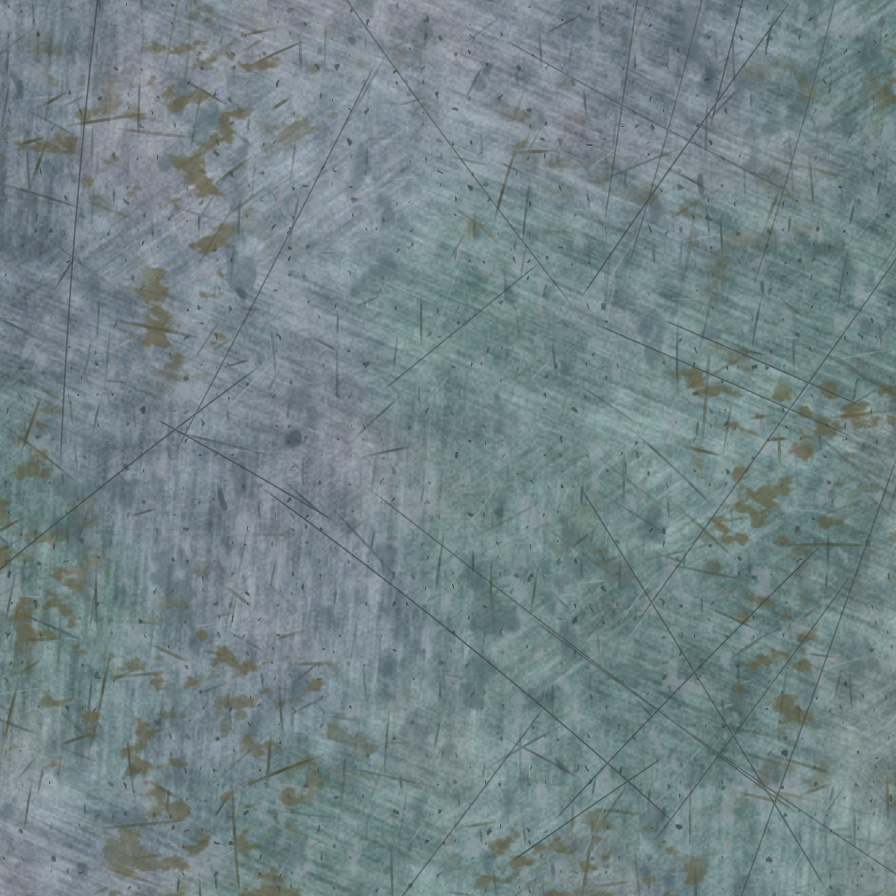
This texture is drawn by a WebGL 2 fragment shader. Its source:

```glsl
#version 300 es
precision highp float;

uniform vec2 u_resolution;
out vec4 fragColor;

vec3 hash3(vec2 cell, int seed) {
  uvec3 v = uvec3(ivec3(ivec2(cell), seed)) * 1664525u + 1013904223u;
  v.x += v.y * v.z; v.y += v.z * v.x; v.z += v.x * v.y;
  v ^= v >> 16u;
  v.x += v.y * v.z; v.y += v.z * v.x; v.z += v.x * v.y;
  return vec3(v >> 8u) / 16777216.0;
}

float noise(vec2 p, int seed) {
  vec2 i = floor(p), f = fract(p);
  f = f * f * (3.0 - 2.0 * f);
  return mix(mix(hash3(i, seed).x, hash3(i + vec2(1, 0), seed).x, f.x),
             mix(hash3(i + vec2(0, 1), seed).x, hash3(i + vec2(1, 1), seed).x, f.x), f.y);
}

float fbm(vec2 p, int seed) {
  float sum = 0.0, amp = 0.533;
  for (int i = 0; i < 4; i++) {
    sum += amp * noise(p, seed + i);
    p = mat2(0.8, 0.6, -0.6, 0.8) * p * 2.03;
    amp *= 0.5;
  }
  return sum;
}

// Noise stretched along one direction
float brushed(vec2 uv, float angle, vec2 freq, int seed) {
  vec2 dir = vec2(cos(angle), sin(angle));
  vec2 p = vec2(dot(uv, dir), dot(uv, vec2(-dir.y, dir.x)));
  return 0.6 * noise(p * freq, seed) + 0.4 * noise(p * freq * 2.1, seed + 1);
}

// Antialiased line coverage; faint when thinner than a pixel
float stroke(float dist, float width) {
  float px = 1.0 / u_resolution.y;
  return min(1.0, 2.0 * width / px) * (1.0 - smoothstep(max(0.0, width - 0.5 * px), width + px, dist));
}

// Short tapered scratches, at most one per cell
float scratches(vec2 uv, float cells, float angle, float spread, float width, float density, int seed) {
  vec2 p = uv * cells;
  float cover = 0.0;
  for (int i = 0; i < 9; i++) {
    vec2 cell = floor(p) + vec2(i % 3, i / 3) - 1.0;
    vec3 place = hash3(cell, seed), shape = hash3(cell, seed + 50);
    if (place.z > density) continue;
    float a = angle + spread * (shape.x - 0.5);
    vec2 dir = vec2(cos(a), sin(a)), d = p - cell - place.xy;
    float along = dot(d, dir), reach = mix(0.2, 0.95, shape.y * shape.y);
    float across = abs(dot(d, vec2(-dir.y, dir.x)) + 0.1 * (shape.z - 0.5) * along * along) / cells;
    float taper = 1.0 - smoothstep(0.3, 1.0, abs(along) / reach);
    cover = max(cover, stroke(across, width * (0.4 + 0.6 * taper)) * taper * (0.35 + 0.65 * shape.z));
  }
  return cover;
}

// Irregular soft-edged spots
float specks(vec2 uv, float cells, float radius, float density, int seed) {
  vec2 p = uv * cells + 0.35 * (vec2(noise(uv * cells * 3.0, seed), noise(uv * cells * 3.0, seed + 1)) - 0.5);
  vec3 place = hash3(floor(p), seed + 2), shape = hash3(floor(p), seed + 3);
  vec2 d = (fract(p) - 0.3 - 0.4 * place.xy) * mix(vec2(1.0), vec2(1.7, 0.8), shape.x);
  float r = radius * (0.4 + 0.6 * shape.y);
  return step(place.z, density) * (1.0 - smoothstep(0.4 * r, r + 0.5 * cells / u_resolution.y, length(d))) * (0.4 + 0.6 * shape.z);
}

// Long, gently bent hairlines across the sheet
float hairlines(vec2 uv) {
  float cover = 0.0;
  for (int i = 0; i < 24; i++) {
    vec3 place = hash3(vec2(i, 7), 900), shape = hash3(vec2(i, 8), 901);
    float a = place.z < 0.7 ? mix(0.6, 1.5, shape.x) : mix(-1.1, -0.3, shape.x);
    vec2 dir = vec2(cos(a), sin(a)), d = uv - place.xy;
    float along = dot(d, dir), reach = mix(0.1, 0.33, shape.y);
    float across = abs(dot(d, vec2(-dir.y, dir.x)) + 0.25 * (shape.z - 0.5) * along * along);
    float ends = 1.0 - smoothstep(0.85 * reach, reach, abs(along));
    cover = max(cover, stroke(across, 0.0006) * ends * (0.5 + 0.5 * shape.z));
  }
  return cover;
}

void main() {
  vec2 uv = gl_FragCoord.xy / u_resolution.y;
  float broad = fbm(uv * 4.0, 10), hue = fbm(uv * 3.0 + 5.0, 20);
  float mottle = fbm(uv * 36.0, 30), wear = noise(uv * 70.0, 40);

  // Blue-grey metal with greener and paler regions
  vec3 color = mix(vec3(0.432, 0.528, 0.528), vec3(0.472, 0.524, 0.562), smoothstep(0.34, 0.64, hue));
  color += vec3(0.04, 0.01, 0.01) * smoothstep(0.5, 0.75, fbm(uv * 6.0, 25));

  // Brushing whose direction changes by region
  float upright = brushed(uv, 1.5, vec2(22, 190), 50);
  float slanted = mix(brushed(uv, -0.4, vec2(16, 210), 54), brushed(uv, 0.6, vec2(16, 210), 58), smoothstep(0.4, 0.6, noise(uv * 5.0, 62)));
  float brush = mix(slanted, upright, smoothstep(0.4, 0.6, fbm(uv * 3.0 + 9.0, 64)));
  float grain = noise(uv * 330.0, 70);
  color += 0.17 * (broad - 0.5) + 0.2 * (mottle - 0.5) + 0.15 * (brush - 0.5) + 0.08 * (grain - 0.5);
  color += 0.03 * (hash3(floor(uv * 512.0), 72) - 0.5);

  // Pale flakes and bright scuffs
  float flakes = smoothstep(0.64, 0.76, fbm(uv * vec2(48, 34), 80));
  color = mix(color, vec3(0.58, 0.61, 0.64), 0.5 * flakes);
  color = mix(color, vec3(0.62, 0.68, 0.71), 0.4 * scratches(uv, 13.0, 0.6, 1.6, 0.0008, 0.7, 90));
  color = mix(color, vec3(0.64, 0.57, 0.58), 0.6 * specks(uv, 24.0, 0.2, 0.05, 95));

  // Smudges and pits
  float smudge = smoothstep(0.62, 0.78, fbm(uv * vec2(30, 22), 100));
  color = mix(color, vec3(0.29, 0.36, 0.38), 0.45 * smudge);
  color = mix(color, vec3(0.24, 0.3, 0.33), 0.65 * specks(uv, 17.0, 0.2, 0.13, 110));
  color = mix(color, vec3(0.2, 0.25, 0.25), 0.75 * specks(uv, 60.0, 0.2, 0.3, 120));

  // Dark scratches, broken up by wear
  float dark = scratches(uv, 19.0, 1.52, 0.35, 0.0011, 0.55, 200);
  dark = max(dark, scratches(uv, 12.0, 0.65, 0.9, 0.0011, 0.4, 210));
  dark = max(dark, scratches(uv, 11.0, -0.45, 0.8, 0.0011, 0.4, 220));
  color = mix(color, vec3(0.24, 0.29, 0.29), 0.75 * dark * (0.4 + 0.6 * wear));

  // Rust gathered in patches
  float patches = smoothstep(0.5, 0.68, fbm(uv * 4.5 + 3.0, 130));
  float rust = max(scratches(uv, 9.0, -0.55, 0.7, 0.0016, 0.55, 230), scratches(uv, 10.0, 1.45, 0.5, 0.0014, 0.5, 240));
  rust = max(rust, scratches(uv, 14.0, 0.2, 0.9, 0.0015, 0.6, 250));
  color = mix(color, vec3(0.27, 0.25, 0.14), rust * (0.2 + 0.7 * patches) * (0.4 + 0.6 * wear));
  float stain = smoothstep(0.56, 0.72, fbm(uv * vec2(40, 55), 140)) * patches;
  color = mix(color, vec3(0.36, 0.33, 0.21), 0.6 * stain);

  color = mix(color, vec3(0.24, 0.26, 0.27), 0.75 * hairlines(uv));
  fragColor = vec4(clamp(color, 0.0, 1.0), 1.0);
}
```
